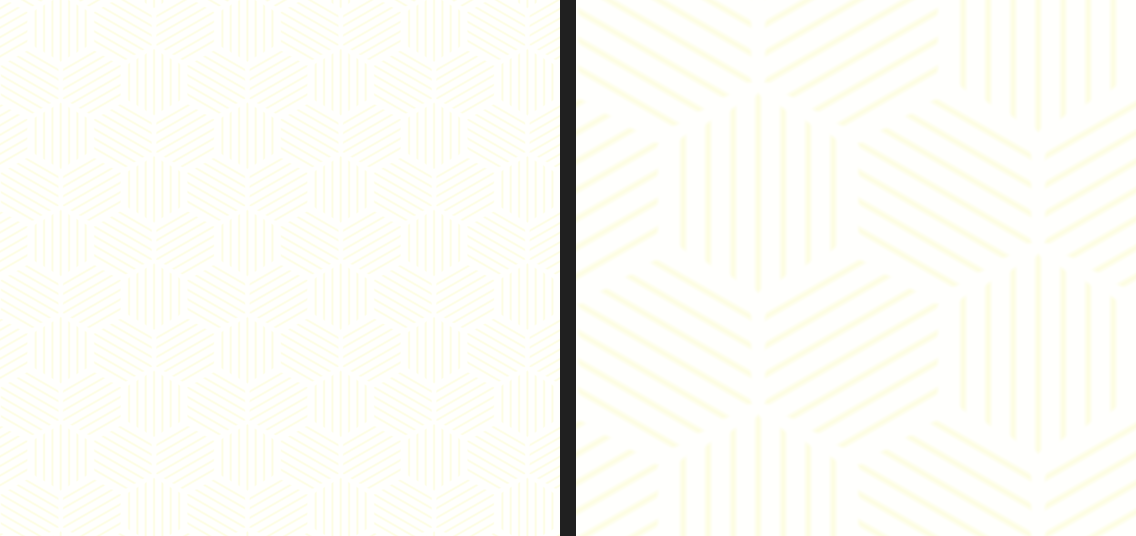
Left, the full canvas; right, a detail of the centre.
Give the GLSL for this pattern, as a Shadertoy shader.

```glsl
// Pale basket weave of hexagons, each hatched with seven parallel strokes.
// A hexagonal grid gives every cell one of three stroke directions, 120 degrees
// apart; strokes are distances to the nearest hatch line, cut short of the rim.

#define REPEATS vec2(3.0, 5.0)            // pattern repeats across and down
#define ORIGIN vec2(0.976, 1.270)         // centre of one upright cell, in cell widths
#define STROKE_GAP 0.134                  // spacing of strokes, in cell widths
#define STROKE_HALF 0.0156                // half the stroke width
#define SIDE_STROKES 3.0                  // strokes on each side of the middle one
#define RIM 0.037                         // bare margin at the stroke ends
#define SOFTNESS 0.016                    // least edge blur
#define PAPER vec3(1.0, 1.0, 0.993)
#define INK vec3(0.993, 0.993, 0.890)

const float ROOT3 = 1.7320508;
const float THIRD_TURN = 2.0943951;

// Offset from the centre of the nearest pointy-topped hexagon of width 1.
vec2 hexOffset(vec2 p) {
    vec2 span = vec2(1.0, ROOT3);
    vec2 even = mod(p + 0.5 * span, span) - 0.5 * span;
    vec2 odd = mod(p, span) - 0.5 * span;
    return dot(even, even) < dot(odd, odd) ? even : odd;
}

// Distance inward from the hexagon's edge.
float hexInside(vec2 q) {
    q = abs(q);
    return 0.5 - max(q.x, dot(q, vec2(0.5, 0.5 * ROOT3)));
}

// Distance to the nearest of the parallel strokes.
float strokeDistance(float across) {
    float index = clamp(round(across / STROKE_GAP), -SIDE_STROKES, SIDE_STROKES);
    return abs(across - index * STROKE_GAP);
}

void mainImage(out vec4 fragColor, in vec2 fragCoord) {
    // Each repeat is three cells wide and root three cell widths high.
    vec2 scale = REPEATS * vec2(3.0, ROOT3);
    vec2 p = fragCoord / iResolution.xy * scale - ORIGIN;
    float blur = max(scale.x / iResolution.x, SOFTNESS);

    // The column of the cell sets its stroke direction.
    vec2 local = hexOffset(p);
    float direction = mod(round(2.0 * (p.x - local.x)), 3.0);
    float angle = direction * THIRD_TURN;
    float across = dot(local, vec2(cos(angle), sin(angle)));

    // Strokes, trimmed at the rim.
    float stroke = smoothstep(-blur, blur, STROKE_HALF - strokeDistance(across));
    float trim = smoothstep(-blur, blur, hexInside(local) - RIM);

    fragColor = vec4(mix(PAPER, INK, stroke * trim), 1.0);
}
```
